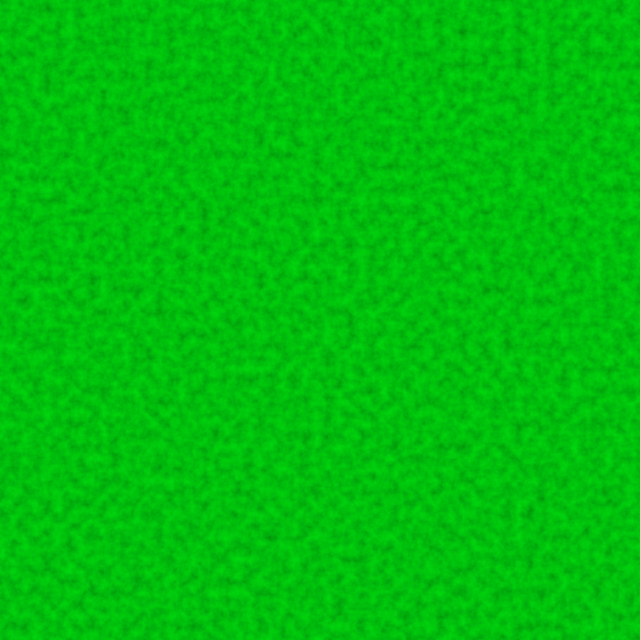
Write a WebGL 1 fragment shader that draws this texture.

```glsl
precision highp float;
// Fine mottled green surface: soft small blotches with a faint fuzzy grain.
// Octaves of gradient noise are summed, then mapped to a narrow range of
// greens that reaches a little further into the dark than into the light.

uniform vec2 u_resolution;

#define GRAIN_CELLS 57.0   // noise cells across the canvas, main octave
#define GAIN 0.54          // amplitude ratio between octaves
#define MEAN_LEVEL 0.746   // green level where the noise is zero
#define CONTRAST 0.142     // green change per unit of noise
#define DARK_SKEW 0.03     // dims both extremes, so darks go deeper
#define BLUE_RATIO 0.062   // blue as a fraction of green

const int OCTAVES = 3;
const float TAU = 6.2831853;

float hash(vec2 cell) {
  vec3 q = fract(vec3(cell.xyx) * 0.1031);
  q += dot(q, q.yzx + 33.33);
  return fract((q.x + q.y) * q.z);
}

// Dot product of a cell corner's random unit gradient with the offset to it.
float cornerRamp(vec2 corner, vec2 offset) {
  float angle = TAU * hash(corner);
  return dot(vec2(cos(angle), sin(angle)), offset);
}

float gradientNoise(vec2 p) {
  vec2 cell = floor(p);
  vec2 f = fract(p);
  vec2 fade = f * f * f * (f * (f * 6.0 - 15.0) + 10.0);
  vec2 e = vec2(1.0, 0.0);
  float low = mix(cornerRamp(cell, f), cornerRamp(cell + e.xy, f - e.xy), fade.x);
  float high = mix(cornerRamp(cell + e.yx, f - e.yx),
                   cornerRamp(cell + e.xx, f - e.xx), fade.x);
  return mix(low, high, fade.y);
}

// Main blotches plus finer octaves, each shifted so the lattices do not align.
float grain(vec2 p) {
  float sum = 0.0;
  float amplitude = 1.0;
  for (int i = 0; i < OCTAVES; i++) {
    sum += amplitude * gradientNoise(p);
    p = p * 2.0 + vec2(37.37, 61.71);
    amplitude *= GAIN;
  }
  return sum;
}

void main() {
  vec2 uv = gl_FragCoord.xy / min(u_resolution.x, u_resolution.y);
  float tone = grain(uv * GRAIN_CELLS + 11.3);
  float green = MEAN_LEVEL + CONTRAST * tone - DARK_SKEW * tone * tone;

  gl_FragColor = vec4(0.0, green, green * BLUE_RATIO, 1.0);
}
```
